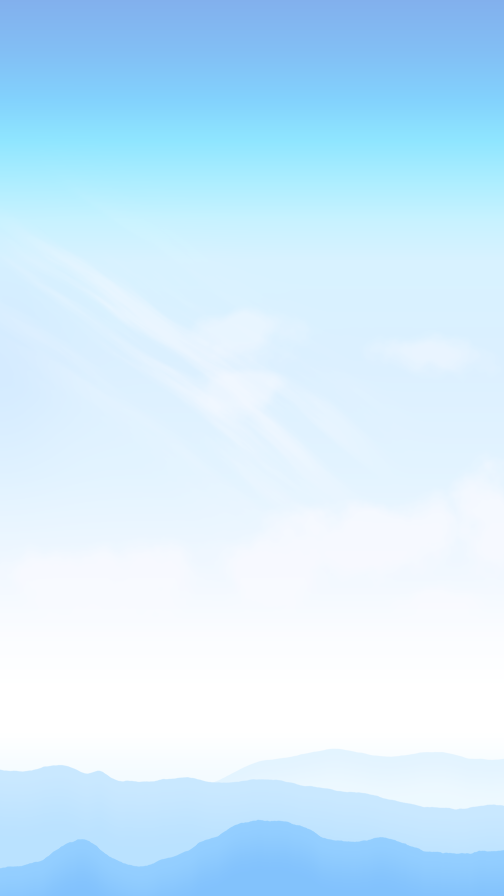
A WebGL 2 fragment shader for this background:

```glsl
#version 300 es
precision highp float;

uniform vec2 u_resolution;
out vec4 fragColor;

const float ASPECT = 16.0 / 9.0;

// Sky stops: rgb colour and depth below the top edge
const int STOP_COUNT = 12;
const vec4 SKY[STOP_COUNT] = vec4[](
    vec4(0.51, 0.69, 0.93, 0.0),  vec4(0.51, 0.75, 0.96, 0.06),
    vec4(0.51, 0.82, 0.99, 0.11), vec4(0.56, 0.90, 1.0, 0.157),
    vec4(0.67, 0.93, 1.0, 0.20),  vec4(0.78, 0.95, 1.0, 0.245),
    vec4(0.845, 0.95, 1.0, 0.29), vec4(0.86, 0.94, 1.0, 0.40),
    vec4(0.89, 0.955, 1.0, 0.53), vec4(0.94, 0.97, 1.0, 0.63),
    vec4(0.985, 0.99, 1.0, 0.71), vec4(1.0, 1.0, 1.0, 0.77));

// Cloud puffs: centre and radii in canvas widths
const int PUFF_COUNT = 8;
const vec4 PUFFS[PUFF_COUNT] = vec4[](
    vec4(0.72, 0.73, 0.21, 0.075), vec4(0.99, 0.75, 0.09, 0.12),
    vec4(0.18, 0.645, 0.26, 0.07), vec4(0.52, 0.645, 0.15, 0.10),
    vec4(0.89, 0.575, 0.12, 0.05), vec4(0.49, 1.125, 0.11, 0.05),
    vec4(0.845, 1.08, 0.13, 0.04), vec4(0.475, 1.01, 0.08, 0.04));
const vec3 CLOUD = vec3(0.978, 0.98, 0.998);
const float LOW_CLOUD = 0.75;
const float HIGH_CLOUD = 0.45;

// Cirrus streaks
const vec2 STREAK_DIR = vec2(0.815, -0.58);
const float STREAK_OFFSET = 1.08;
const float STREAK_WIDTH = 0.13;
const float STREAK_STRENGTH = 0.55;

const vec3 SIDE_BLUE = vec3(0.80, 0.90, 1.0);
const vec3 FAR_TOP = vec3(0.89, 0.955, 1.0);
const vec3 FAR_FOOT = vec3(0.93, 0.975, 1.0);
const vec3 MID_TOP = vec3(0.79, 0.91, 1.0);
const vec3 MID_FOOT = vec3(0.73, 0.885, 1.0);
const vec3 NEAR_TOP = vec3(0.58, 0.81, 1.0);
const vec3 NEAR_FOOT = vec3(0.51, 0.76, 0.99);

float hash(vec2 p) {
    vec3 q = fract(vec3(p.xyx) * 0.1031);
    q += dot(q, q.yzx + 33.33);
    return fract((q.x + q.y) * q.z);
}

float noise(vec2 p) {
    vec2 i = floor(p), f = fract(p);
    f = f * f * (3.0 - 2.0 * f);
    return mix(mix(hash(i), hash(i + vec2(1, 0)), f.x),
               mix(hash(i + vec2(0, 1)), hash(i + 1.0), f.x), f.y);
}

float fbm(vec2 p) {
    float sum = 0.0, gain = 0.5;
    for (int i = 0; i < 5; i++) {
        sum += gain * noise(p);
        p = mat2(1.6, 1.2, -1.2, 1.6) * p + 7.3;
        gain *= 0.5;
    }
    return sum;
}

float bump(float x, float centre, float width) {
    float d = (x - centre) / width;
    return exp(-d * d);
}

vec3 skyColor(float depth) {
    vec3 c = SKY[0].rgb;
    for (int i = 1; i < STOP_COUNT; i++)
        c = mix(c, SKY[i].rgb, clamp((depth - SKY[i - 1].w) / (SKY[i].w - SKY[i - 1].w), 0.0, 1.0));
    return c;
}

// Puffs have ragged crowns and long soft undersides
float puffs(vec2 p) {
    float cover = 0.0, ragged = fbm(p * 9.0 + 20.0) - 0.48;
    for (int i = 0; i < PUFF_COUNT; i++) {
        vec2 q = (p - PUFFS[i].xy) / PUFFS[i].zw;
        q.y *= q.y < 0.0 ? 0.65 : 1.0;
        float body = smoothstep(-0.05, 0.6, 1.0 - length(q) + 1.5 * ragged);
        cover = max(cover, body * mix(LOW_CLOUD, HIGH_CLOUD, smoothstep(0.8, 1.0, PUFFS[i].y)));
    }
    return cover;
}

float streaks(vec2 p) {
    float along = dot(p, STREAK_DIR);
    float across = dot(p, vec2(-STREAK_DIR.y, STREAK_DIR.x));
    across += 0.03 * noise(p * 5.0);
    float fibre = smoothstep(0.35, 0.75, fbm(vec2(along * 3.0, across * 26.0) + 40.0));
    float reach = smoothstep(-0.85, -0.5, along) * (1.0 - smoothstep(-0.1, 0.2, along));
    return STREAK_STRENGTH * fibre * reach * bump(across, STREAK_OFFSET, STREAK_WIDTH);
}

// Ridge heights in canvas heights
float farRidge(float x) {
    return mix(0.115, 0.153, smoothstep(0.36, 0.54, x)) + 0.010 * bump(x, 0.66, 0.07)
        + 0.007 * bump(x, 0.85, 0.06) + 0.006 * (fbm(vec2(x * 18.0, 3.0)) - 0.48);
}

float midRidge(float x) {
    return mix(0.141, 0.092, x) + 0.010 * bump(x, 0.115, 0.05) + 0.008 * bump(x, 0.2, 0.02)
        + 0.010 * bump(x, 0.38, 0.06) + 0.016 * bump(x, 0.54, 0.08) + 0.009 * bump(x, 0.69, 0.09)
        + 0.009 * bump(x, 0.98, 0.05) + 0.007 * (fbm(vec2(x * 22.0, 9.0)) - 0.48);
}

float nearRidge(float x) {
    return mix(0.031, 0.050, smoothstep(0.26, 0.45, x)) + 0.031 * bump(x, 0.155, 0.06)
        + 0.034 * bump(x, 0.53, 0.13) + 0.012 * bump(x, 0.76, 0.05)
        + 0.010 * (fbm(vec2(x * 28.0, 15.0)) - 0.48);
}

vec3 addRidge(vec3 c, float y, float top, float fade, vec3 crest, vec3 foot) {
    float edge = 0.8 / u_resolution.y;
    return mix(c, mix(crest, foot, smoothstep(0.0, fade, top - y)), smoothstep(-edge, edge, top - y));
}

void main() {
    vec2 uv = gl_FragCoord.xy / u_resolution;
    vec2 p = uv * vec2(1.0, ASPECT);

    // Sky and clouds
    vec3 c = skyColor(1.0 - uv.y);
    c = mix(c, SIDE_BLUE, 0.5 * bump(p.x, 0.0, 0.13) * bump(p.y, 1.06, 0.2));
    c = mix(c, CLOUD, streaks(p));
    c = mix(c, max(c, CLOUD), puffs(p));

    // Horizon haze and mountains
    c = mix(c, FAR_FOOT, 0.6 * (1.0 - smoothstep(0.13, 0.19, uv.y)));
    c = addRidge(c, uv.y, farRidge(uv.x), 0.05, FAR_TOP, FAR_FOOT);
    c = addRidge(c, uv.y, midRidge(uv.x), 0.08, MID_TOP, MID_FOOT);
    c = addRidge(c, uv.y, nearRidge(uv.x), 0.06, NEAR_TOP, NEAR_FOOT);

    fragColor = vec4(c, 1.0);
}
```
